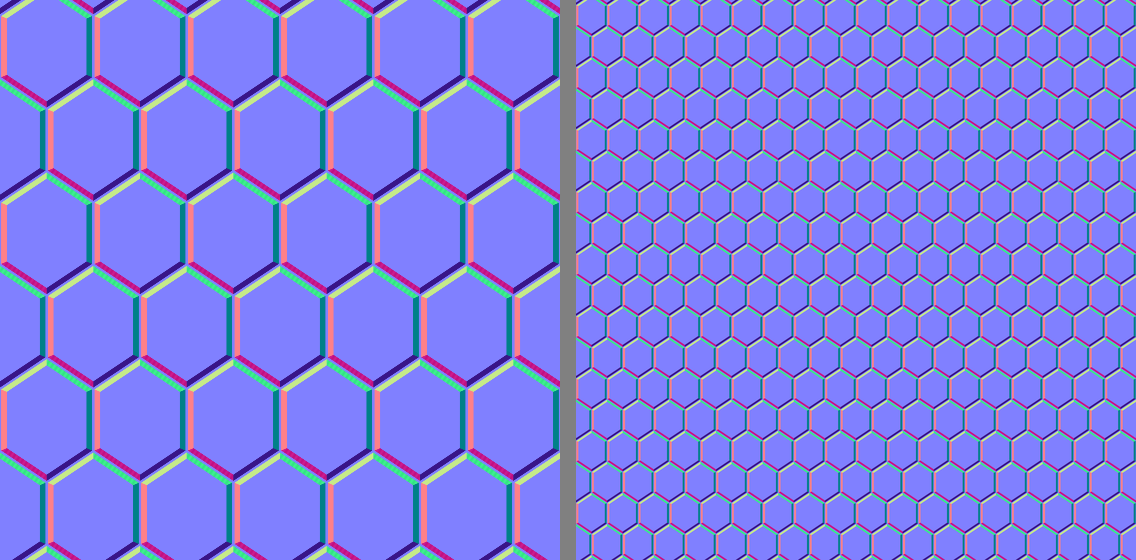
Left: one tile. Right: repeated 3 by 3.
This texture map is drawn by a three.js fragment shader. Its source:

```glsl
// Tiling normal map of hexagonal tiles in staggered rows with bevelled rims.
#define CELLS 6.0          // tiles across and rows up, even so that it wraps
#define RIM_OUTER 0.0130   // flat joint from the tile border to the bevel
#define RIM_INNER 0.0735   // inner end of the bevel
#define SLANT_SCALE 0.907  // weight of the vertical distance to slanted sides
#define SOFT 0.0045        // half width of smoothed edges, in tiles
#define HATCH 20.0         // fine ticks per tile width on falling sides
#define HATCH_DEPTH 0.025
#define BEVEL_BLUE 0.535
#define FLAT_COLOR vec3(0.5, 0.5, 1.0)

varying vec2 vUv;

const vec2 SLANT_NORMAL = vec2(0.5547, 0.8321);

// Position relative to the nearest centre of a lattice with period (1, 2)
vec2 latticeOffset(vec2 p) {
  return vec2(fract(p.x + 0.5) - 0.5, mod(p.y + 1.0, 2.0) - 1.0);
}

// Reaches 0.5 on the border of the hexagon
float hexRadius(vec2 p) {
  p = abs(p);
  return max(p.x, 0.5 * p.x + 0.75 * p.y);
}

float softStep(float edge, float x) {
  return smoothstep(edge - SOFT, edge + SOFT, x);
}

// Encodes the direction of a side as a bevel colour
vec3 bevelColor(vec2 outward) {
  return vec3(0.5 - 0.5 * outward.x, 0.5 + 0.5 * outward.y, BEVEL_BLUE);
}

void main() {
  // Tile of the even or odd row, whichever is nearer
  vec2 p = vUv * CELLS;
  vec2 even = latticeOffset(p - vec2(0.0, 0.5));
  vec2 odd = latticeOffset(p - vec2(0.5, 1.5));
  vec2 local = hexRadius(even) < hexRadius(odd) ? even : odd;

  // Distances inward from the upright and slanted sides
  vec2 a = abs(local);
  float upright = 0.5 - a.x;
  float slant = SLANT_SCALE * (2.0 / 3.0 * (1.0 - a.x) - a.y);
  float inward = min(upright, slant);

  // Six side colours, joined by soft mitres
  vec2 side = clamp(local / SOFT, -1.0, 1.0);
  vec3 uprightColor = bevelColor(vec2(side.x, 0.0));
  vec3 slantColor = bevelColor(side * SLANT_NORMAL);

  // Fine cross ticks on the sides that fall to the right
  float along = dot(local, vec2(SLANT_NORMAL.y, -SLANT_NORMAL.x));
  float falling = max(side.x * side.y, 0.0);
  slantColor += HATCH_DEPTH * falling * cos(6.28319 * HATCH * along);
  vec3 bevel = mix(slantColor, uprightColor, softStep(0.0, slant - upright));

  // Bevel band between the flat joint and the flat face
  float band = softStep(RIM_OUTER, inward) - softStep(RIM_INNER, inward);
  gl_FragColor = vec4(mix(FLAT_COLOR, bevel, band), 1.0);
}
```
